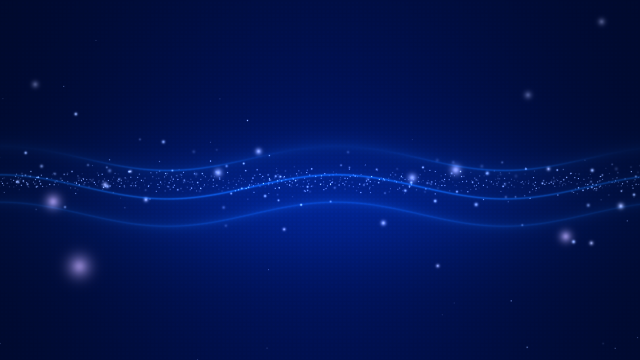
This background is drawn by a Shadertoy shader. Its source:

```glsl
const float TAU = 6.2831853;
const float WAVE_LENGTH = 0.935;
const vec3 NIGHT = vec3(0.0, 0.034, 0.16);
const vec3 ROYAL = vec3(0.0, 0.075, 0.37);
const vec3 BAND_LIGHT = vec3(0.004, 0.062, 0.20);
const vec3 LINE_BLUE = vec3(0.06, 0.34, 0.60);
const vec3 DUST_WHITE = vec3(0.66, 0.74, 0.90);
const vec3 ORB_PINK = vec3(0.76, 0.62, 0.74);
const vec3 ORB_WHITE = vec3(0.82, 0.82, 0.93);

float hash(vec2 v, float seed) {
    vec3 q = fract(vec3(v.xyx) * 0.1031 + seed * 0.173);
    q += dot(q, q.yzx + 33.33);
    return fract((q.x + q.y) * q.z);
}

float bell(float x, float width) {
    float t = x / width;
    return exp(-t * t);
}

// Cosine that is 1 on a crest and -1 in a trough
float swell(float x, float middle) {
    return cos((x - middle) * TAU / WAVE_LENGTH);
}

vec3 backdrop(vec2 p, float middle) {
    vec2 d = p - vec2(middle, 0.42);
    vec3 color = mix(NIGHT, ROYAL, bell(d.x, 0.68) * bell(d.y, 0.75));
    color += BAND_LIGHT * bell(d.x, 0.68) * bell(d.y - 0.01, 0.17);
    vec2 mesh = 0.5 + 0.5 * cos(p * TAU / 0.0116);
    return color * (1.03 - 0.07 * max(mesh.x, mesh.y));
}

// Fine bright line with a soft halo
vec3 ribbon(vec2 p, float height, float crest, float core, float halo, float spread, float pixel) {
    float d = p.y - height - 0.0335 * crest;
    float line = core * bell(d, max(0.0030, 0.8 * pixel));
    return LINE_BLUE * (line + halo * exp(-abs(d) / spread));
}

// One jittered speck per tilted cell, thinning out away from the stream
float dust(vec2 p, float cell, float spread, float density, float radius,
           float tilt, float pixel, float seed) {
    mat2 turn = mat2(cos(tilt), sin(tilt), -sin(tilt), cos(tilt));
    vec2 q = turn * p / cell + 200.0;
    vec2 id = floor(q);
    vec2 jitter = vec2(hash(id, seed), hash(id, seed + 1.0));
    vec2 center = id + 0.2 + 0.6 * jitter;
    float level = ((center - 200.0) * cell * turn).y;
    float chance = density * bell(level - 0.495, spread);
    float present = step(hash(id, seed + 2.0), chance);
    float size = max(radius * mix(0.6, 1.2, hash(id, seed + 3.0)), 0.6 * pixel);
    float shine = hash(id, seed + 4.0);
    return present * mix(0.15, 1.0, shine * shine) * bell(length(q - center) * cell, size);
}

// Defocused lights: x advances by a wrapped step, y swings around a level
vec3 orbs(vec2 p, float aspect, int count, vec2 path, vec2 level, vec2 turn,
          float radius, float shrink, float shine) {
    vec3 light = vec3(0.0);
    for (int i = 0; i < count; i++) {
        float n = float(i);
        float x = aspect * fract(path.x + n * path.y);
        float y = level.x - level.y * cos(turn.x + n * turn.y);
        float size = radius / (1.0 + shrink * n);
        float d = length(p - vec2(x, y)) / size;
        float disc = 0.75 * bell(d, 0.65) + 0.25 * bell(d, 0.3);
        vec3 tint = mix(ORB_WHITE, ORB_PINK, smoothstep(0.018, 0.03, size));
        light += tint * disc * shine;
    }
    return light;
}

void mainImage(out vec4 fragColor, in vec2 fragCoord) {
    vec2 p = fragCoord / iResolution.y;
    float pixel = 1.0 / iResolution.y;
    float aspect = iResolution.x / iResolution.y;
    float middle = 0.5 * aspect;
    vec3 color = backdrop(p, middle);

    // Three parallel waves, the outer ones soft at their crests
    float crest = swell(p.x, middle + 0.045);
    float trough = 0.5 - 0.5 * crest;
    float fade = mix(0.45, 1.0, bell(p.x - middle, 0.7));
    float outerCore = 0.42 * trough * trough;
    color += fade * ribbon(p, 0.560, crest, outerCore, 0.17, 0.018, pixel);
    color += fade * ribbon(p, 0.481, crest, 0.55, 0.12, 0.011, pixel);
    color += fade * ribbon(p, 0.405, crest, 0.16, 0.23, 0.013, pixel);

    // Stream of specks from fine to coarse
    float specks = dust(p, 0.0090, 0.020, 0.42, 0.0016, 0.47, pixel, 1.0);
    specks += dust(p, 0.0117, 0.023, 0.48, 0.0020, 1.13, pixel, 7.0);
    specks += dust(p, 0.0210, 0.045, 0.32, 0.0026, 0.31, pixel, 13.0);
    specks += dust(p, 0.0430, 0.085, 0.36, 0.0042, 0.83, pixel, 19.0);
    color += DUST_WHITE * specks * mix(0.65, 0.9, fade);

    // Near, middle and far lights
    color += orbs(p, aspect, 9, vec2(0.124, 0.76), vec2(0.42, 0.16), vec2(0.0, 1.07), 0.052, 0.9, 0.68);
    color += orbs(p, aspect, 7, vec2(0.083, 0.629), vec2(0.46, 0.08), vec2(1.318, 1.27), 0.034, 0.5, 0.72);
    color += orbs(p, aspect, 3, vec2(0.825, 0.115), vec2(0.84, 0.105), vec2(0.14, 2.68), 0.017, 0.05, 0.34);

    fragColor = vec4(min(color, 1.0), 1.0);
}
```
